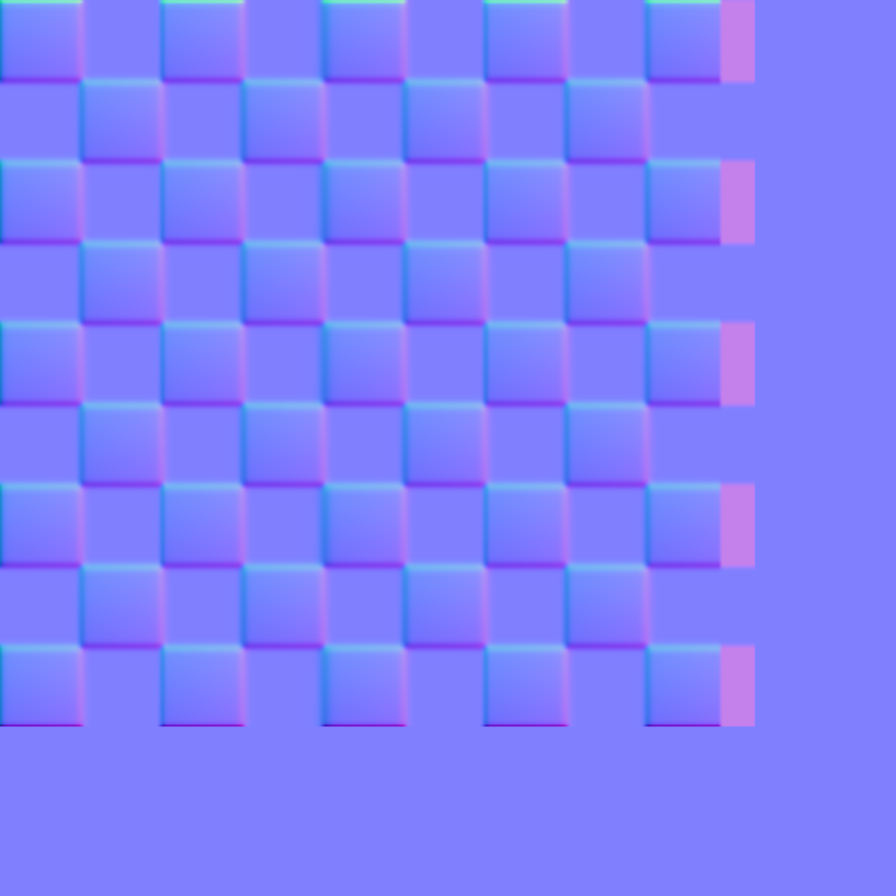
A three.js fragment shader for this texture map:

```glsl
// Tangent-space normal map: a checkerboard of raised, bevelled tiles on a flat ground.
varying vec2 vUv;

const float PITCH = 0.0902;      // cell size in canvas units
const float CELLS = 9.0;         // cells across and down
const float STRIP_START = 8.92;  // sloped strip beside the last column, in cells
const float BOARD_RIGHT = 9.34;
const float STRIP_SLOPE = 0.54;
const float EDGE = 0.012;        // half width of hard edges, in cells

// Soft bell around a centre line
float bump(float x, float centre, float width) {
  float d = (x - centre) / width;
  return exp(-d * d);
}

// Soft coverage of one cell along one axis
float coverage(float t) {
  return smoothstep(-0.07, 0.04, t) * (1.0 - smoothstep(0.97, 1.07, t));
}

// One where a and b are the same cell index
float same(float a, float b) {
  return 1.0 - step(0.5, abs(a - b));
}

// Left bevels are widest at the middle column and slightly vary elsewhere
float leftBevelWidth(float column) {
  return 0.052 + 0.03 * bump(column, 4.0, 0.8) - 0.012 * same(mod(column, 4.0), 2.0);
}

// Normal xy of one tile; q runs right and down from its upper left corner
vec2 tileSlope(vec2 q, vec2 cell) {
  vec2 cover = vec2(coverage(q.x), coverage(q.y));
  float last = CELLS - 1.0;

  // Gently domed face
  vec2 t = clamp(q, 0.0, 1.0);
  vec2 slope = mix(vec2(-0.15, 0.14), vec2(0.09, -0.14), t) * cover.x * cover.y;

  // Bevels along the four sides
  float left = bump(q.x, 0.01, leftBevelWidth(cell.x));
  float right = bump(q.x, 1.01, 0.07);
  float top = bump(q.y, 0.015, 0.065);
  float bottom = bump(q.y, 1.0, 0.055);
  slope.x += (0.26 * right - 0.37 * left) * cover.y;
  slope.y += (0.28 * top - 0.36 * bottom) * cover.x;

  // Steeper rims where tiles meet the outside of the board
  float rimLeft = same(cell.x, 0.0) * (1.0 - smoothstep(0.005, 0.04, q.x));
  float rimTop = same(cell.y, 0.0) * (1.0 - smoothstep(0.02, 0.06, q.y));
  float rimBottom = same(cell.y, last) * smoothstep(0.95, 0.98, q.y);
  slope.x -= 0.3 * rimLeft * cover.y;
  slope.y += (0.42 * rimTop - 0.42 * rimBottom) * cover.x;

  // Evenly sloped strip that extends the last column
  float strip = same(cell.x, last)
    * smoothstep(STRIP_START - 0.04, STRIP_START + 0.03, q.x + cell.x);
  return mix(slope, vec2(STRIP_SLOPE * cover.y, 0.0), strip);
}

// Sum of the tiles that reach point p
vec2 boardSlope(vec2 p) {
  vec2 home = floor(p);
  vec2 slope = vec2(0.0);
  for (int j = -1; j <= 1; j++) {
    for (int i = -1; i <= 1; i++) {
      vec2 cell = home + vec2(float(i), float(j));
      bool inside = min(cell.x, cell.y) > -0.5 && max(cell.x, cell.y) < CELLS - 0.5;
      bool raised = mod(cell.x + cell.y, 2.0) < 0.5;
      if (inside && raised) slope += tileSlope(p - cell, cell);
    }
  }
  return slope;
}

void main() {
  // Cell coordinates, counted from the upper left
  vec2 p = vec2(vUv.x, 1.0 - vUv.y) / PITCH;

  // The board ends abruptly on its right and lower sides
  vec2 limit = vec2(BOARD_RIGHT, CELLS - 0.01);
  vec2 clip = 1.0 - smoothstep(limit - EDGE, limit + EDGE, p);
  vec2 slope = boardSlope(p) * clip.x * clip.y;

  // Encode the unit normal as a colour
  float z = sqrt(max(1.0 - dot(slope, slope), 0.0));
  vec3 normal = normalize(vec3(slope, z));
  gl_FragColor = vec4(0.5 + 0.5 * normal, 1.0);
}
```
